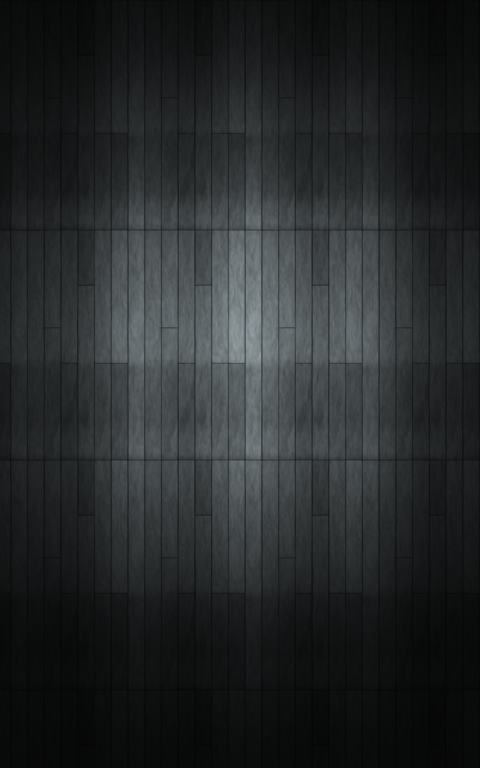
This texture is drawn by a WebGL 2 fragment shader. Its source:

```glsl
#version 300 es
precision highp float;
// Dark grey wooden planks in repeating panels, lit by a soft central glow.

#define PANELS vec2(4.096, 3.339)   // panel repeats across the canvas
#define PANEL_SHIFT 0.092           // left offset of the first panel
#define PLANKS 7.0                  // planks in one panel
#define GLOW_CENTER vec2(0.5, 0.548)
#define GLOW_SIZE vec2(0.41, 0.285)
#define GLOW_GAIN 0.43
#define AMBIENT 0.028
#define GRAIN_GAIN 0.34
#define GAP_DEPTH 0.42
#define TINT vec3(0.93, 1.0, 1.025)

uniform vec2 u_resolution;
out vec4 outColor;

// Per plank: height of the butt joint (from the top), tone above and below it
const float JOINT[7] = float[7](0.0, 0.0, 0.425, 0.58, 0.24, 0.58, 0.58);
const float TONE_UPPER[7] = float[7](1.0, 1.0, 1.02, 0.96, 0.83, 1.01, 1.08);
const float TONE_LOWER[7] = float[7](1.08, 1.0, 0.97, 0.91, 0.95, 0.97, 0.90);

float hash(vec2 p) {
    vec3 q = fract(vec3(p.xyx) * 0.1031);
    q += dot(q, q.yzx + 33.33);
    return fract((q.x + q.y) * q.z);
}

float noise(vec2 p) {
    vec2 i = floor(p), f = fract(p);
    f = f * f * (3.0 - 2.0 * f);
    return mix(mix(hash(i), hash(i + vec2(1, 0)), f.x),
               mix(hash(i + vec2(0, 1)), hash(i + vec2(1, 1)), f.x), f.y);
}

float fbm(vec2 p) {
    float sum = 0.0, amp = 0.5;
    for (int i = 0; i < 4; i++) {
        sum += amp * noise(p);
        p = p * 2.03 + 7.3;
        amp *= 0.5;
    }
    return sum;
}

// Fibres, growth rings and slanted dark streaks; centred near zero
float woodGrain(vec2 p, float seed, float streakiness) {
    vec2 q = p + vec2(seed * 17.0, seed * 5.0);
    float warp = fbm(vec2(q.x * 0.9, q.y * 5.0));
    float fibre = fbm(vec2(q.x * 5.0 + warp * 2.0, q.y * 16.0)) - 0.47;
    float rings = sin(6.2832 * (q.x * 1.6 + warp * 5.0));
    float streak = noise(vec2(q.x * 4.0 + q.y * 13.0 + warp * 3.0, q.y * 6.0));
    float pores = noise(vec2(q.x * 11.0, q.y * 70.0)) - 0.5;
    return fibre * 0.75 + rings * 0.08 + pores * 0.3
         - streakiness * 0.75 * smoothstep(0.52, 0.85, streak);
}

float lineMask(float dist, float halfWidth, float pixel) {
    return 1.0 - smoothstep(halfWidth, halfWidth + pixel, dist);
}

void main() {
    vec2 uv = gl_FragCoord.xy / u_resolution;

    // Panel coordinates, with v running downwards
    vec2 panel = fract(vec2(uv.x * PANELS.x - PANEL_SHIFT, (1.0 - uv.y) * PANELS.y));
    vec2 pixel = PANELS / u_resolution;
    float column = panel.x * PLANKS;
    int plank = int(min(floor(column), PLANKS - 1.0));
    float across = fract(column);
    float v = panel.y;

    // Plank tone on either side of its joint
    float joint = JOINT[plank];
    float below = smoothstep(joint - pixel.y * 0.5, joint + pixel.y * 0.5, v);
    float tone = mix(TONE_UPPER[plank], TONE_LOWER[plank], below);
    tone *= 1.0 + 0.08 * cos(6.2832 * (panel.x - 0.02));

    // Broad light and dark bands down each panel
    float lower = smoothstep(0.55, 0.61, v);
    tone *= 1.0 + 0.06 * smoothstep(0.2, 0.55, v) - 0.17 * lower;
    float haze = smoothstep(0.82, 0.94, v) * (1.0 - smoothstep(0.965, 1.0, v));
    tone += haze * (0.03 + 0.26 * fbm(vec2(column * 1.7, v * 24.0)));

    // Grain, with the strongest streaks in the middle planks
    float middle = smoothstep(1.6, 3.2, column) * (1.0 - smoothstep(5.0, 6.4, column));
    float streakiness = 0.12 + 0.38 * lower * middle * (1.0 - haze);
    float seed = float(plank) + 1.0 + 9.0 * step(joint, v);
    tone *= 1.0 + GRAIN_GAIN * woodGrain(vec2(across, v), seed, streakiness);

    // Gaps between planks and joints across them
    float gap = lineMask(min(across, 1.0 - across), 0.015, pixel.x * PLANKS);
    float gapFade = 0.65 + 0.35 * noise(vec2(floor(column + 0.5) * 3.1, v * 7.0));
    float butt = lineMask(abs(v - joint), 0.001, pixel.y);
    float rowEnd = lineMask(min(v, 1.0 - v), 0.001, pixel.y);
    tone *= 1.0 - GAP_DEPTH * gap * gapFade;
    tone *= 1.0 - 0.28 * max(butt, rowEnd * 0.8);

    // Central glow
    vec2 away = (uv - GLOW_CENTER) / GLOW_SIZE;
    float light = AMBIENT + GLOW_GAIN * exp(-dot(away, away));

    outColor = vec4(TINT * light * tone, 1.0);
}
```
